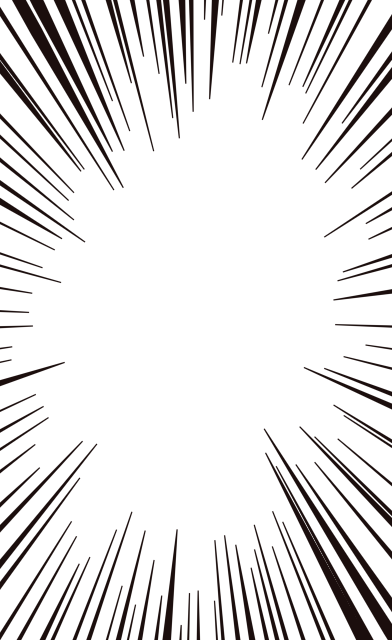
Write a Shadertoy shader that draws this background.

```glsl
#define CENTER vec2(0.502, 0.500)
#define ASPECT 0.613
#define CLEARING vec2(0.200, 0.335)
#define STROKES 104.0
#define JITTER 0.8
#define START_RANGE vec2(0.76, 1.38)
#define TAPER_RANGE vec2(0.009, 0.036)
#define MAX_HALF_WIDTH 0.0095
#define DIAGONAL_REACH 0.12
#define SIDE_GAP 0.25
#define PAPER vec3(1.0)
#define INK vec3(0.105, 0.055, 0.05)

const float TAU = 6.28319;
const float DIAGONAL_ANGLE = 2.43;

float hash(float id, float salt) {
    return fract(sin(dot(vec2(id, salt), vec2(12.9898, 78.233))) * 43758.5453);
}

// Ink coverage of one wedge that widens outward from its tip
float strokeInk(vec2 p, float id, float blur) {
    float angle = (id + 0.5 + JITTER * (hash(id, 1.0) - 0.5)) / STROKES * TAU;
    vec2 rim = CLEARING * vec2(cos(angle), sin(angle));
    vec2 dir = normalize(rim);

    // Mostly short strokes with a few that reach far inward
    float start = length(rim) * mix(START_RANGE.x, START_RANGE.y, sqrt(hash(id, 2.0)));

    // Longer strokes along one diagonal, shorter ones beside the horizontal axis
    start *= 1.0 - DIAGONAL_REACH * cos(2.0 * (angle - DIAGONAL_ANGLE));
    start *= 1.0 + SIDE_GAP * pow(abs(cos(angle)), 200.0);

    float weight = hash(id, 3.0);
    float taper = mix(TAPER_RANGE.x, TAPER_RANGE.y, weight * weight);
    float along = dot(p, dir) - start;
    float across = abs(dir.x * p.y - dir.y * p.x);
    float halfWidth = min(0.0009 + taper * max(along, 0.0), MAX_HALF_WIDTH);
    return smoothstep(blur, -blur, across - halfWidth)
         * smoothstep(-blur, blur, along);
}

void mainImage(out vec4 fragColor, in vec2 fragCoord) {
    vec2 p = (fragCoord / iResolution.xy - CENTER) * vec2(ASPECT, 1.0);
    float blur = 0.7 / iResolution.y;

    // Equal steps around the ellipse crowd the strokes at top and bottom
    vec2 q = p / CLEARING;
    float cell = floor(atan(q.y, q.x) / TAU * STROKES);

    float ink = 0.0;
    for (float k = -1.0; k <= 1.0; k++) {
        ink = max(ink, strokeInk(p, mod(cell + k, STROKES), blur));
    }
    fragColor = vec4(mix(PAPER, INK, ink), 1.0);
}
```
